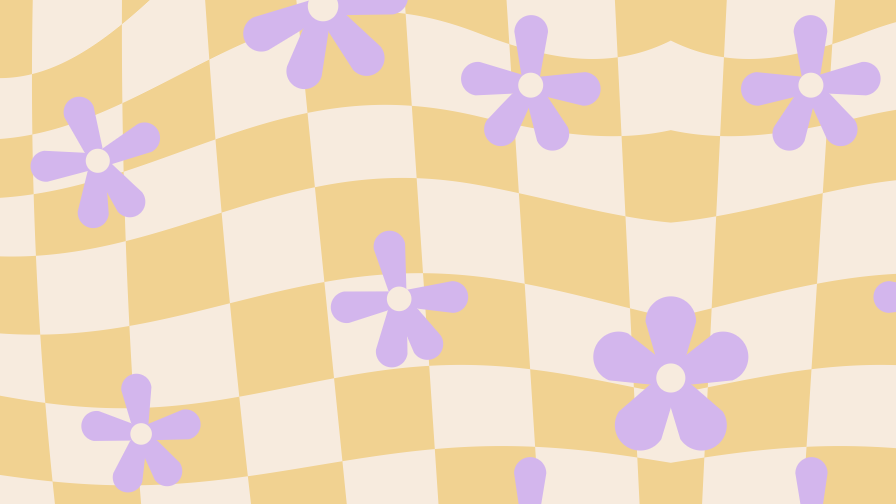
Give the GLSL for this pattern, as a Shadertoy shader.

```glsl
// Warped two-tone checkerboard, mirrored near the right, with scattered five-petal flowers.
#define TAN vec3(0.945, 0.822, 0.568)
#define CREAM vec3(0.970, 0.922, 0.870)
#define LILAC vec3(0.828, 0.713, 0.930)
#define MIRROR 1.331      // fold axis, in canvas heights
#define BOW 0.018         // bend of the leftmost columns
#define DROOP 0.065       // lift of the upper rows beside the fold
#define PETAL_BASE 0.11   // petal half width at the centre, per petal length
#define DOT 0.178         // centre radius, per petal length

const float TAU = 6.2831853;
const int LINES = 7;
const int FLOWERS = 7;

// Row waves, measured from the top: mean height, amplitude, crest position, wavelength
const vec4 ROWS[LINES] = vec4[](
    vec4(-0.093, 0.248, 0.0, 1.574), vec4(0.150, 0.127, -0.035, 1.551),
    vec4(0.301, 0.093, -0.046, 1.620), vec4(0.431, 0.078, 0.023, 1.551),
    vec4(0.603, 0.061, 0.069, 1.528), vec4(0.767, 0.043, 0.243, 1.343),
    vec4(0.924, 0.039, 0.255, 1.481));

// Column lines: position at the top and at the bottom
const vec2 COLUMNS[LINES] = vec2[](
    vec2(0.065, 0.109), vec2(0.242, 0.280), vec2(0.407, 0.498), vec2(0.588, 0.688),
    vec2(0.803, 0.870), vec2(1.005, 1.069), vec2(1.220, 1.269));

// Flowers: centre, petal length, relative petal half width
const vec4 BLOOMS[FLOWERS] = vec4[](
    vec4(0.194, 0.319, 0.134, 0.23), vec4(0.641, 0.012, 0.170, 0.21),
    vec4(1.053, 0.169, 0.139, 0.24), vec4(0.792, 0.593, 0.137, 0.23),
    vec4(0.280, 0.861, 0.120, 0.25), vec4(MIRROR, 0.750, 0.162, 0.31),
    vec4(1.051, 1.046, 0.139, 0.23));

// Petal directions in degrees: right, lower right, lower left, left
const vec4 SPREAD[FLOWERS] = vec4[](
    vec4(26, -52, -95, 186), vec4(8, -50, -106, 204), vec4(-4, -66, -124, 173),
    vec4(2, -58, -98, 189), vec4(12, -55, -107, 170), vec4(12, -57, -123, 158),
    vec4(-4, -66, -124, 173));

float rowHeight(int i, float x) {
    vec4 r = ROWS[i];
    float nearFold = max(x - 0.949, 0.0) / 0.382;
    float lift = DROOP * max(3.5 - float(i), 0.0) * nearFold * nearFold;
    return r.x + r.y * cos(TAU * (x - r.z) / r.w) - lift;
}

float columnX(int i, float y) {
    vec2 c = COLUMNS[i];
    float bend = BOW * max(1.0 - c.x / 0.6, 0.0) * 4.0 * y * (1.0 - y);
    return mix(c.x, c.y, y) - bend;
}

// Each crossed line flips the sign; the sign fades through zero on the line
float checker(vec2 p, float px) {
    float side = 1.0;
    for (int i = 0; i < LINES; i++) {
        side *= clamp(2.0 * (p.y - rowHeight(i, p.x)) / px, -1.0, 1.0);
        side *= clamp(2.0 * (p.x - columnX(i, p.y)) / px, -1.0, 1.0);
    }
    return 0.5 + 0.5 * side;
}

// Tapered capsule from the flower centre, unit length
float petal(vec2 q, float angle, float width) {
    vec2 dir = vec2(cos(angle), -sin(angle));
    float reach = 1.0 - width;
    float h = clamp(dot(q, dir) / reach, 0.0, 1.0);
    return length(q - dir * h * reach) - mix(PETAL_BASE, width, h);
}

float petals(vec2 q, vec4 spread, float width) {
    float up = 0.5 * (spread.x + spread.w) + 5.0;
    float d = petal(q, radians(up), width);
    for (int i = 0; i < 4; i++) d = min(d, petal(q, radians(spread[i]), width));
    return d;
}

float coverage(float d, float px) {
    return clamp(0.5 - d / px, 0.0, 1.0);
}

void mainImage(out vec4 fragColor, in vec2 fragCoord) {
    float px = 1.0 / iResolution.y;
    vec2 p = fragCoord * px;
    p = vec2(MIRROR - abs(p.x - MIRROR), 1.0 - p.y);

    vec3 color = mix(CREAM, TAN, checker(p, px));
    for (int i = 0; i < FLOWERS; i++) {
        vec4 b = BLOOMS[i];
        vec2 q = (p - b.xy) / b.z;
        float soft = px / b.z;
        color = mix(color, LILAC, coverage(petals(q, SPREAD[i], b.w), soft));
        color = mix(color, CREAM, coverage(length(q) - DOT, soft));
    }
    fragColor = vec4(color, 1.0);
}
```
